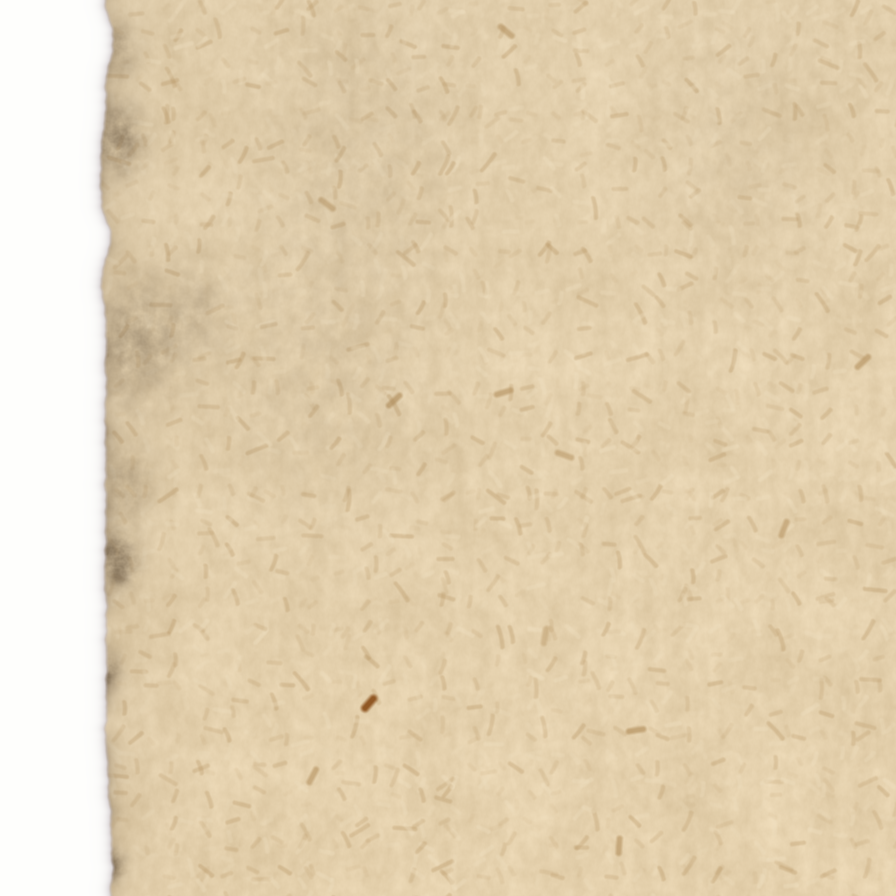
A Shadertoy shader for this texture:

```glsl
// Aged laid paper with a torn, soiled left border on a white ground.
// A bumpy edge curve masks the sheet; gradient noise gives mottling and grain,
// soft blobs give stains, and hashed grid cells scatter short plant fibres.

const vec3 GROUND = vec3(0.995, 0.995, 0.988);
const vec3 PAPER = vec3(0.897, 0.818, 0.677);
const vec3 SOIL = vec3(0.47, 0.40, 0.31);
const vec3 RIM = vec3(0.73, 0.69, 0.71);
const vec3 FIBRE = vec3(0.70, 0.56, 0.36);
const vec3 PALE = vec3(0.94, 0.88, 0.76);
const vec3 SEED = vec3(0.53, 0.29, 0.08);
const vec3 MOTTLE_TINT = vec3(0.85, 0.95, 1.1);
const float EDGE_X = 0.118;
const float EDGE_SOFT = 0.0022;
const float MOTTLE = 0.055;
const float GRAIN = 0.055;
const float STREAK = 0.025;

// Soil blobs: centre, horizontal radius, strength
const int STAINS = 11;
const vec4 STAIN[STAINS] = vec4[](
    vec4(0.132, 0.845, 0.026, 0.55), vec4(0.130, 0.945, 0.022, 0.34),
    vec4(0.150, 0.620, 0.045, 0.36), vec4(0.220, 0.655, 0.035, 0.16),
    vec4(0.132, 0.374, 0.020, 0.72), vec4(0.140, 0.460, 0.030, 0.28),
    vec4(0.121, 0.250, 0.014, 0.50), vec4(0.128, 0.035, 0.013, 0.50),
    vec4(0.410, 0.860, 0.110, 0.08), vec4(0.350, 0.600, 0.130, 0.09),
    vec4(0.830, 0.840, 0.100, 0.06));

// Larger flecks: centre, angle, opacity
const int FLECKS = 11;
const vec4 FLECK[FLECKS] = vec4[](
    vec4(0.710, 0.185, 0.15, 0.65), vec4(0.349, 0.134, 1.10, 0.60),
    vec4(0.691, 0.056, 1.50, 0.60), vec4(0.562, 0.562, 0.30, 0.60),
    vec4(0.875, 0.410, 1.20, 0.55), vec4(0.365, 0.772, 2.50, 0.50),
    vec4(0.440, 0.553, 0.75, 0.65), vec4(0.963, 0.596, 0.75, 0.60),
    vec4(0.630, 0.492, 2.80, 0.50), vec4(0.565, 0.965, 2.45, 0.55),
    vec4(0.608, 0.290, 1.40, 0.40));

vec2 hash2(vec2 p) {
    vec3 q = fract(vec3(p.xyx) * vec3(0.1031, 0.1030, 0.0973));
    q += dot(q, q.yzx + 33.33);
    return fract((q.xx + q.yz) * q.zy);
}

float cornerSlope(vec2 cell, vec2 offset) {
    float a = 6.2832 * hash2(cell + 57.0).x;
    return dot(vec2(cos(a), sin(a)), offset);
}

float gradientNoise(vec2 p) {
    vec2 i = floor(p), f = fract(p);
    vec2 u = f * f * f * (f * (f * 6.0 - 15.0) + 10.0);
    vec2 e = vec2(1.0, 0.0);
    return mix(mix(cornerSlope(i, f), cornerSlope(i + e, f - e), u.x),
               mix(cornerSlope(i + e.yx, f - e.yx), cornerSlope(i + 1.0, f - 1.0), u.x), u.y);
}

float fbm(vec2 p) {
    float sum = 0.0, amp = 0.6;
    for (int k = 0; k < 4; k++) {
        sum += amp * gradientNoise(p);
        p = p * 2.03 + 17.3;
        amp *= 0.55;
    }
    return sum;
}

float bump(float x, float centre, float width) {
    float d = (x - centre) / width;
    return exp(-d * d);
}

float tornEdge(float y) {
    float x = EDGE_X + 0.008 * bump(y, 0.04, 0.09) + 0.009 * bump(y, 0.955, 0.028);
    x += 0.007 * bump(y, 0.735, 0.018) - 0.004 * bump(y, 0.685, 0.022) - 0.006 * bump(y, 0.81, 0.045);
    return x + 0.003 * gradientNoise(vec2(y * 45.0, 3.7)) + 0.0015 * gradientNoise(vec2(y * 110.0, 8.2));
}

// Coverage of a short soft stroke centred on the origin
float stroke(vec2 p, float angle, float halfLength, float width) {
    vec2 dir = vec2(cos(angle), sin(angle));
    float d = length(p - dir * clamp(dot(p, dir), -halfLength, halfLength));
    return 1.0 - smoothstep(0.2 * width, width + 0.5 / iResolution.y, d);
}

// One stroke per grid cell, kept within its cell
float fibres(vec2 uv, float cells, float seed) {
    vec2 p = uv * cells, id = floor(p);
    vec2 place = hash2(id + seed), look = hash2(id + seed + 91.0);
    vec2 local = fract(p) - mix(vec2(0.35), vec2(0.65), place);
    local.x += 0.4 * local.y * local.y;
    return stroke(local / cells, look.x * 3.1416, 0.22 * look.y / cells, 0.0035) * look.y * look.y;
}

void mainImage(out vec4 fragColor, in vec2 fragCoord) {
    vec2 uv = fragCoord / iResolution.xy;
    float inside = uv.x - tornEdge(uv.y);

    // Mottling, fine grain and vertical streaks
    float tone = MOTTLE * fbm(uv * 11.0) + GRAIN * fbm(uv * vec2(75.0, 55.0) + 5.0);
    tone += STREAK * gradientNoise(uv * vec2(55.0, 5.0));
    vec3 col = PAPER + tone * MOTTLE_TINT - vec3(0.010, 0.006, 0.0) * uv.y;

    // Scattered fibres, dark and pale
    for (int k = 0; k < 3; k++) {
        float s = float(k);
        vec2 q = uv + vec2(0.137, 0.071) * s;
        col = mix(col, FIBRE, 0.32 * fibres(q, 19.0 + 7.0 * s, 13.0 * s));
        col = mix(col, PALE, 0.40 * fibres(q + 0.03, 23.0 + 6.0 * s, 40.0 + 11.0 * s));
    }
    for (int k = 0; k < FLECKS; k++)
        col = mix(col, FIBRE, FLECK[k].w * stroke(uv - FLECK[k].xy, FLECK[k].z, 0.008, 0.005));
    col = mix(col, SEED, 0.9 * stroke(uv - vec2(0.412, 0.215), 0.85, 0.007, 0.0065));

    // Soil, broken up by noise, and a thin dirty border
    float soil = 0.0;
    for (int k = 0; k < STAINS; k++) {
        vec2 d = (uv - STAIN[k].xy) / (STAIN[k].z * vec2(1.0, 1.4));
        soil += STAIN[k].w * exp(-dot(d, d));
    }
    soil *= clamp(0.85 + 1.5 * fbm(uv * 38.0), 0.15, 1.5);
    soil += (0.22 + 0.4 * gradientNoise(vec2(uv.y * 28.0, 1.3))) * exp(-max(inside, 0.0) / 0.007);
    soil += 0.09 * exp(-max(inside, 0.0) / 0.06);
    col = mix(col, SOIL, clamp(soil, 0.0, 0.85));

    // White ground with a cool shadow beside the sheet
    float shade = exp(-max(-inside, 0.0) / 0.0045);
    vec3 ground = mix(GROUND, RIM, 0.75 * shade);
    float soft = EDGE_SOFT + 0.5 / iResolution.x;
    col = mix(ground, col, smoothstep(-soft, soft, inside));
    fragColor = vec4(clamp(col, 0.0, 1.0), 1.0);
}
```
